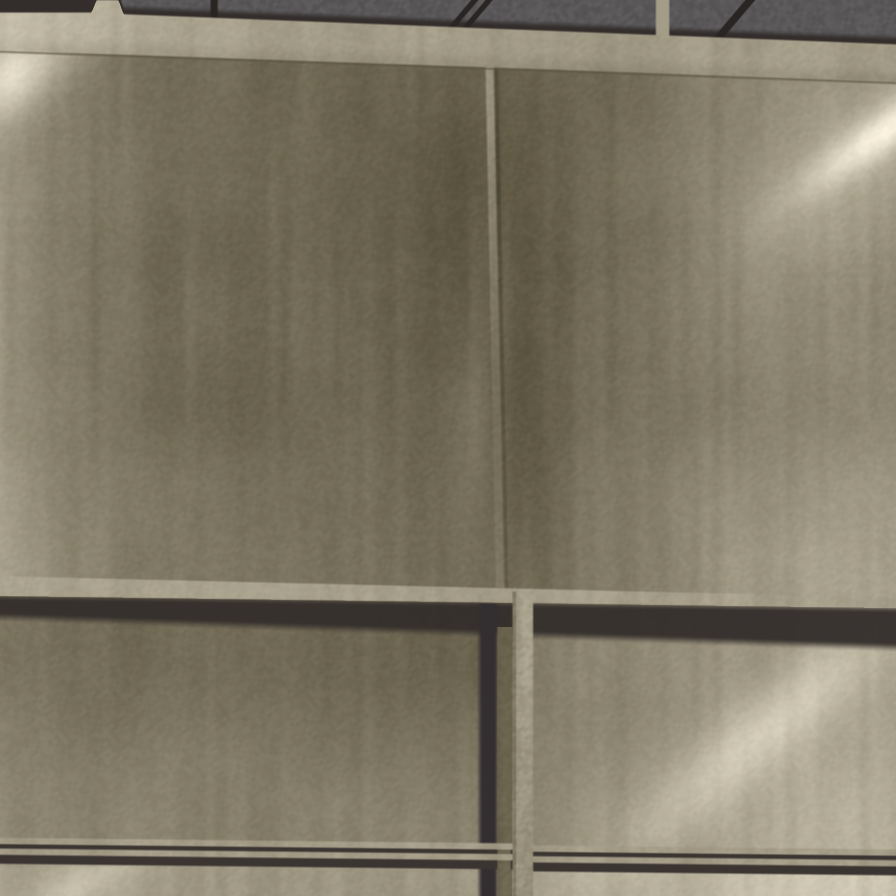
Write a three.js fragment shader that draws this texture.

```glsl
// Brushed metal wall panels held by pale beams, a post and a thin seam.
// Panel brightness is a sum of soft gradients, glows and stretched noise;
// the beams, shadows and rails are then layered as soft bands.
#define EDGE 0.0016
#define GRAIN 0.035
#define BRUSH 0.045
#define MOTTLE 0.06
#define POST_X 0.583
#define SEAM_X 0.546
#define SHADOW vec3(0.20, 0.18, 0.17)
#define STEEL vec3(0.37, 0.36, 0.37)

varying vec2 vUv;

float hash(vec2 p) {
  vec3 q = fract(vec3(p.xyx) * 0.1031);
  q += dot(q, q.yzx + 33.33);
  return fract((q.x + q.y) * q.z);
}

float noise(vec2 p) {
  vec2 i = floor(p), f = fract(p);
  f = f * f * (3.0 - 2.0 * f);
  return mix(mix(hash(i), hash(i + vec2(1, 0)), f.x),
             mix(hash(i + vec2(0, 1)), hash(i + vec2(1, 1)), f.x), f.y);
}

float fbm(vec2 p) {
  float sum = 0.0, amp = 0.5;
  for (int i = 0; i < 4; i++) {
    sum += amp * noise(p);
    p = p * 2.03 + 7.1;
    amp *= 0.5;
  }
  return sum;
}

// Soft-edged interval from a to b
float band(float v, float a, float b, float soft) {
  return smoothstep(a - soft, a + soft, v) - smoothstep(b - soft, b + soft, v);
}
float band(float v, float a, float b) { return band(v, a, b, EDGE); }

// Elliptic glow turned by an angle
float glow(vec2 p, vec2 center, float angle, vec2 size) {
  vec2 d = p - center;
  float c = cos(angle), s = sin(angle);
  d = vec2(c * d.x + s * d.y, c * d.y - s * d.x) / size;
  return exp(-dot(d, d));
}

// Warm metal colour for a brightness
vec3 metal(float l) { return vec3(l) - vec3(0.27, 1.0, 3.7) * min(l * 0.08, 0.03) * vec3(0, 1, 1); }

float upperPanel(vec2 p) {
  float l = 0.425 + 0.17 * exp(-p.x / 0.10);
  l += 0.13 * smoothstep(0.56, 0.95, p.x) + 0.04 * smoothstep(0.4, 0.65, p.y);
  l += 0.07 * smoothstep(0.6, 1.0, p.x) * smoothstep(0.45, 0.66, p.y);
  l -= 0.05 * glow(p, vec2(0.52, 0.22), 0.0, vec2(0.12, 0.17));
  l -= 0.06 * glow(p, vec2(0.59, 0.50), 0.0, vec2(0.035, 0.16));
  l += 0.05 * glow(p, vec2(0.525, 0.47), 0.0, vec2(0.025, 0.10));
  l += 0.30 * glow(p, vec2(0.02, 0.08), -0.6, vec2(0.08, 0.04));
  l += 0.30 * glow(p, vec2(0.99, 0.145), -0.62, vec2(0.11, 0.023));
  l += 0.13 * glow(p, vec2(0.97, 0.17), -0.62, vec2(0.19, 0.08));
  return l;
}

float lowerPanel(vec2 p) {
  float left = 0.43 + 0.10 * smoothstep(0.72, 0.93, p.y) + 0.04 * exp(-p.x / 0.08);
  float right = 0.52 + 0.13 * smoothstep(0.59, 0.95, p.x) + 0.06 * smoothstep(0.72, 0.94, p.y);
  right += 0.17 * glow(p, vec2(0.85, 0.82), -0.70, vec2(0.19, 0.038));
  float l = mix(left, right, step(POST_X, p.x));
  float foot = smoothstep(0.955, 0.97, p.y);
  l += foot * (0.09 + 0.16 * glow(p, vec2(0.09, 0.99), -0.6, vec2(0.07, 0.03)));
  return l;
}

void main() {
  vec2 p = vec2(vUv.x, 1.0 - vUv.y);
  float brush = noise(vec2(p.x * 85.0, p.y * 3.0)) - 0.5;
  float mottle = fbm(p * vec2(13.0, 11.0)) - 0.47;
  float grain = noise(mat2(0.8, 0.6, -0.6, 0.8) * p * vec2(210.0, 260.0)) - 0.5;
  float texture1 = BRUSH * brush + MOTTLE * mottle + GRAIN * grain;

  // Panels and seam
  float midTop = 0.643 + 0.024 * p.x, midLow = 0.665 + 0.0135 * p.x;
  float l = mix(upperPanel(p), lowerPanel(p), step(midLow, p.y)) + texture1;
  float seam = SEAM_X + 0.02 * (p.y - 0.08);
  float fade = mix(0.20, 0.05, smoothstep(0.1, 0.5, p.y));
  l += fade * band(p.x, seam - 0.004, seam + 0.005, 0.002) * step(p.y, midTop);
  l -= 0.06 * band(p.x, seam + 0.006, seam + 0.010, 0.002) * step(p.y, midTop);
  vec3 col = metal(l);

  // Space above the top beam, with braces and uprights
  float topEdge = mix(0.014, 0.0105 + 0.039 * p.x, step(0.105, p.x));
  topEdge *= 1.0 - band(p.x, 0.105, 0.135, 0.004);
  vec3 above = mix(STEEL + 0.06 * grain, SHADOW, smoothstep(topEdge - 0.012, topEdge - 0.003, p.y));
  above = mix(above, SHADOW, 1.0 - smoothstep(0.10, 0.12, p.x) * 0.9);
  float slant = p.x + 0.85 * p.y;
  float braces = band(slant, 0.526, 0.534) + band(slant, 0.542, 0.550) + band(slant, 0.832, 0.843);
  above = mix(above, SHADOW * 0.8, braces + band(p.x, 0.235, 0.243));
  above = mix(above, metal(0.64), band(p.x, 0.732, 0.747));
  float topLow = 0.056 + 0.035 * p.x;
  vec3 beam = metal(0.63 + 0.15 * exp(-p.x / 0.14) + texture1 - 0.05 * smoothstep(topLow - 0.02, topLow, p.y));
  col = mix(col, metal(0.36), 0.6 * band(p.y, topLow, topLow + 0.003));
  col = mix(col, beam, 1.0 - smoothstep(topLow - EDGE, topLow + EDGE, p.y));
  col = mix(col, above, 1.0 - smoothstep(topEdge - EDGE, topEdge + EDGE, p.y));

  // Middle beam, its shadow and the recess beside the post
  float shade = band(p.y, midLow, 0.689 + 0.034 * p.x, 0.006) * step(midLow, p.y);
  col = mix(col, SHADOW, 0.95 * shade);
  float below = smoothstep(midLow, midLow + 0.003, p.y);
  col = mix(col, SHADOW + vec3(0, 0, 0.02), below * band(p.x, 0.535, 0.555, 0.004));
  col = mix(col, metal(0.42 + texture1), below * band(p.x, 0.555, 0.572) * step(0.70, p.y));
  col = mix(col, metal(0.65 + texture1), band(p.y, midTop, midLow));

  // Lower rails: two pale strips over two dark gaps
  float rail = p.y - (0.935 + 0.011 * p.x + 0.002 * step(POST_X, p.x));
  col = mix(col, SHADOW * 1.15, band(rail, 0.006, 0.029) * (1.0 - band(p.x, 0.555, 0.57)));
  col = mix(col, metal(0.64 + texture1), band(rail, 0.0, 0.007) + band(rail, 0.012, 0.019));

  // Post
  float post = band(p.x, 0.572, 0.595) * smoothstep(midTop + 0.002, midTop + 0.005, p.y);
  col = mix(col, metal(0.63 + 2.0 * texture1 - 0.12 * band(p.x, 0.569, 0.576)), post);
  gl_FragColor = vec4(clamp(col, 0.0, 1.0), 1.0);
}
```
